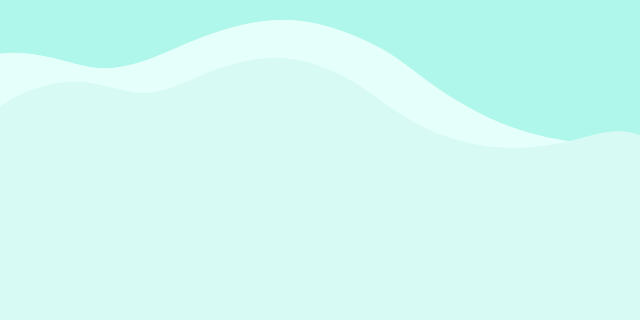
Write a Shadertoy shader that draws this background.

```glsl
// Two flat, overlapping pale mint waves below a turquoise sky.
// Each crest is a smooth chain of cubic Hermite arcs between a few knots;
// the area under a crest is filled with an antialiased edge.

const vec3 SKY_COLOR   = vec3(0.686, 0.967, 0.920);
const vec3 BACK_COLOR  = vec3(0.898, 1.000, 0.984);
const vec3 FRONT_COLOR = vec3(0.845, 0.983, 0.958);
const float CANVAS_WIDTH = 2.0;  // in canvas heights
const float EDGE_PIXELS = 0.5;   // half width of the soft edge

// Crest knots: x, height, slope, in canvas heights
const vec3 BACK_CREST[11] = vec3[11](
    vec3(0.000, 0.833,  0.06), vec3(0.052, 0.835, -0.04),
    vec3(0.182, 0.815, -0.25), vec3(0.326, 0.787,  0.00),
    vec3(0.547, 0.849,  0.44), vec3(0.885, 0.938,  0.00),
    vec3(1.185, 0.852, -0.52), vec3(1.328, 0.753, -0.75),
    vec3(1.510, 0.641, -0.50), vec3(1.779, 0.559, -0.15),
    vec3(2.000, 0.544,  0.00));

const vec3 FRONT_CREST[14] = vec3[14](
    vec3(0.000, 0.667,  0.75), vec3(0.104, 0.721,  0.34),
    vec3(0.240, 0.745,  0.00), vec3(0.339, 0.729, -0.22),
    vec3(0.448, 0.710,  0.00), vec3(0.625, 0.763,  0.43),
    vec3(0.859, 0.819,  0.00), vec3(1.081, 0.758, -0.52),
    vec3(1.198, 0.680, -0.70), vec3(1.354, 0.589, -0.42),
    vec3(1.609, 0.538,  0.00), vec3(1.779, 0.559,  0.23),
    vec3(1.932, 0.590,  0.00), vec3(2.000, 0.578, -0.32));

// Height at x of the cubic Hermite arc from knot a to knot b
float arcHeight(vec3 a, vec3 b, float x) {
    float span = b.x - a.x;
    float t = (x - a.x) / span;
    float s = 1.0 - t;
    return mix(a.y, b.y, t * t * (3.0 - 2.0 * t))
         + span * t * s * (a.z * s - b.z * t);
}

float backHeight(float x) {
    float height = BACK_CREST[0].y;
    for (int i = 0; i < 10; i++)
        if (x >= BACK_CREST[i].x)
            height = arcHeight(BACK_CREST[i], BACK_CREST[i + 1], x);
    return height;
}

float frontHeight(float x) {
    float height = FRONT_CREST[0].y;
    for (int i = 0; i < 13; i++)
        if (x >= FRONT_CREST[i].x)
            height = arcHeight(FRONT_CREST[i], FRONT_CREST[i + 1], x);
    return height;
}

// Coverage from a signed depth below the crest
float fillBelow(float depth) {
    float soft = EDGE_PIXELS * length(vec2(dFdx(depth), dFdy(depth)));
    return smoothstep(-soft, soft, depth);
}

void mainImage(out vec4 fragColor, in vec2 fragCoord) {
    vec2 p = fragCoord / iResolution.xy * vec2(CANVAS_WIDTH, 1.0);

    // Layers from back to front
    vec3 color = SKY_COLOR;
    color = mix(color, BACK_COLOR, fillBelow(backHeight(p.x) - p.y));
    color = mix(color, FRONT_COLOR, fillBelow(frontHeight(p.x) - p.y));
    fragColor = vec4(color, 1.0);
}
```
